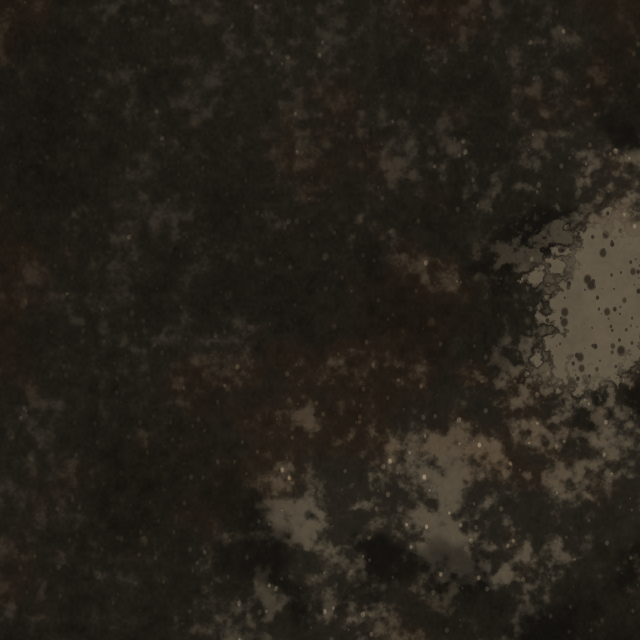
This texture is drawn by a WebGL 2 fragment shader. Its source:

```glsl
#version 300 es
precision highp float;
// Sooty, weathered stone: dark brown mottling with a worn pale patch at right.
// Layered noise sets tone and crust, an exposure gradient thickens the crust
// toward the lower right, and cellular dots add flecks and pits.

uniform vec2 u_resolution;
out vec4 fragColor;

vec2 hash2(vec2 p) {
    vec3 q = fract(p.xyx * vec3(0.1031, 0.1030, 0.0973));
    q += dot(q, q.yzx + 33.33);
    return fract((q.xx + q.yz) * q.zy);
}

float valueNoise(vec2 p) {
    vec2 cell = floor(p), f = fract(p);
    f = f * f * (3.0 - 2.0 * f);
    float low = mix(hash2(cell).x, hash2(cell + vec2(1, 0)).x, f.x);
    float high = mix(hash2(cell + vec2(0, 1)).x, hash2(cell + vec2(1, 1)).x, f.x);
    return mix(low, high, f.y);
}

// Four rotated octaves, centred on zero.
float layered(vec2 p) {
    float sum = 0.0, weight = 0.5;
    for (int i = 0; i < 4; i++) {
        sum += weight * (valueNoise(p) - 0.5);
        p = mat2(1.6, 1.2, -1.2, 1.6) * p + 17.3;
        weight *= 0.55;
    }
    return sum;
}

// Soft irregular dots, one in some of the cells.
float dots(vec2 p, float density, float radius) {
    vec2 cell = floor(p);
    float cover = 0.0;
    for (int y = -1; y <= 1; y++)
    for (int x = -1; x <= 1; x++) {
        vec2 id = cell + vec2(x, y);
        vec2 kind = hash2(id + 71.0);
        vec2 offset = p - id - hash2(id);
        float size = radius * (0.4 + kind.y);
        float dot1 = 1.0 - smoothstep(0.4 * size, size, length(offset * vec2(1.15, 0.9)));
        cover = max(cover, dot1 * step(kind.x, density) * (0.5 + 0.5 * kind.y));
    }
    return cover;
}

void main() {
    vec2 p = gl_FragCoord.xy / u_resolution;

    // Noise at each scale
    vec2 warp = vec2(layered(p * 10.0 + 3.0), layered(p * 10.0 + 41.0));
    float broad = layered(p * 4.0 + 9.0);
    float mottle = layered(p * 17.0 + warp * 1.2);
    float fine = layered(p * 62.0 + 5.0);
    float grain = valueNoise(p * vec2(240.0, 200.0)) - 0.5;

    // Exposure grows toward the lower right
    float exposure = smoothstep(0.35, 1.4, p.x + 0.55 * (1.0 - p.y));
    exposure *= 1.0 - 0.75 * smoothstep(0.6, 1.0, p.y);
    exposure = clamp(exposure * (1.0 + 2.0 * broad), 0.0, 1.0);

    // Dark ground and lighter crust
    float light = 0.117 + 0.05 * broad + 0.035 * mottle + 0.05 * fine + 0.022 * grain;
    light += 0.03 * exposure;
    float crust = smoothstep(0.06, 0.32, 0.6 * mottle + 0.55 * fine + 0.6 * broad * 0.4 + 0.11 * exposure);
    light += crust * (0.05 + 0.11 * exposure);

    // Soot gathers in the worn area
    float soot = smoothstep(0.06, 0.25, layered(p * 8.0 + 63.0));
    light *= 1.0 - 0.38 * soot * smoothstep(0.1, 0.7, exposure);

    // Small pale flecks
    light += 0.12 * dots(p * 75.0, 0.10, 0.30) * (0.35 + 0.8 * exposure + crust);
    light += 0.10 * dots(p * 26.0 + 8.0, 0.05, 0.24) * (0.6 + 2.0 * fine);

    // Hue drifts between rusty and grey
    float rust = smoothstep(-0.08, 0.22, layered(p * 6.0 + 87.0) + 0.3 * mottle);
    vec3 tint = mix(vec3(0.98, 0.88, 0.70), vec3(1.08, 0.87, 0.64), rust);
    vec3 color = light * mix(tint, vec3(1.0, 0.89, 0.74), 0.5 * crust);

    // Worn patch, broken up along its rim and pitted inside
    vec2 fromPatch = p - vec2(0.955, 0.535);
    fromPatch.x -= 0.25 * min(fromPatch.y, 0.0);
    float rim = length((fromPatch + 0.13 * warp) / vec2(0.125, 0.125)) + 0.9 * fine + 0.5 * mottle;
    float patchCover = 1.0 - smoothstep(0.82, 1.02, rim);
    float fringe = (1.0 - smoothstep(0.9, 2.3, rim)) * smoothstep(0.0, 0.22, fine + 0.4 * mottle);
    float pits = max(dots(p * 48.0 + 20.0, 0.28, 0.34), dots(p * 95.0, 0.16, 0.36));
    vec3 paleStone = vec3(0.375, 0.335, 0.272) * (1.0 + 0.14 * mottle + 0.10 * fine + 0.05 * grain);
    color = mix(color, paleStone, max(patchCover, 0.45 * fringe));
    color = mix(color, vec3(0.15, 0.125, 0.10), 0.85 * pits * max(patchCover, 0.5 * fringe));

    fragColor = vec4(max(color, vec3(0.06, 0.05, 0.04)), 1.0);
}
```
